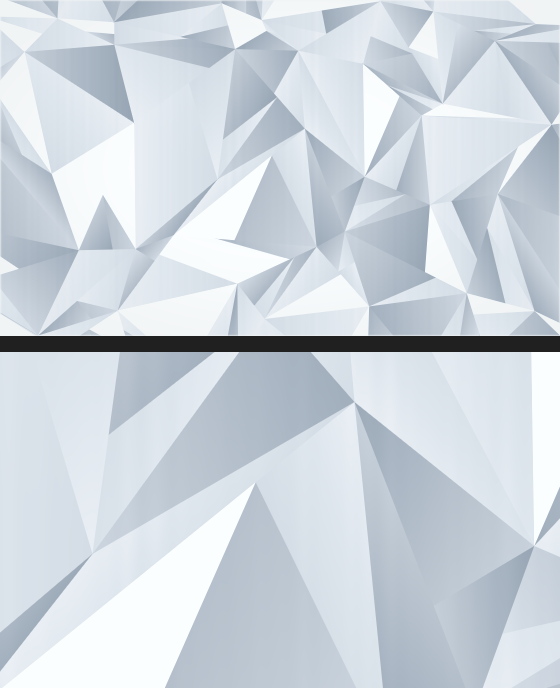
Top, the full canvas; bottom, a detail of the centre.
This background is drawn by a WebGL 1 fragment shader. Its source:

```glsl
precision highp float;
// Low-poly wall of cool grey and white facets.
// A jittered grid of quads is cut into triangles, some of which are cut again;
// each facet gets its own linear gradient, blended by edge coverage.

uniform vec2 u_resolution;

const float CELLS_PER_HEIGHT = 4.3;
const float JITTER = 0.43;
const vec2 GRID_OFFSET = vec2(20.35, 11.6);

const vec3 SLATE = vec3(0.58, 0.635, 0.695);
const vec3 PALE = vec3(0.87, 0.90, 0.93);
const vec3 WHITE = vec3(0.985, 0.996, 1.0);
const vec3 WARM_WHITE = vec3(0.945, 0.956, 0.96);

float hash(vec2 p) {
  vec3 q = fract(p.xyx * 0.1031);
  q += dot(q, q.yzx + 33.33);
  return fract((q.x + q.y) * q.z);
}

// One-dimensional gradient noise, about -0.5 to 0.5.
float gradientNoise(float x) {
  float i = floor(x), f = x - i;
  float left = (hash(vec2(i, 3.7)) * 2.0 - 1.0) * f;
  float right = (hash(vec2(i + 1.0, 3.7)) * 2.0 - 1.0) * (f - 1.0);
  return mix(left, right, f * f * (3.0 - 2.0 * f));
}

vec2 gridVertex(vec2 id) {
  vec2 h = vec2(hash(id * 7.13 + 1.7), hash(id * 5.71 + 43.1));
  return id + (h * 2.0 - 1.0) * JITTER;
}

// Signed distance to the line a-b, positive on its left.
float side(vec2 p, vec2 a, vec2 b) {
  vec2 e = b - a;
  return (e.x * (p.y - a.y) - e.y * (p.x - a.x)) / length(e);
}

float coverage(float distance, float pixel) {
  return clamp(0.5 + distance / pixel, 0.0, 1.0);
}

// Brightness of one facet: flat white, pale, or a shaded gradient.
float facetTone(vec2 p, vec2 a, vec2 b, vec2 c, vec2 seed) {
  float angle = (hash(seed + 2.3) - 0.5) * 1.5;
  vec2 dir = vec2(cos(angle), sin(angle));
  vec3 ends = vec3(dot(a, dir), dot(b, dir), dot(c, dir));
  float lo = min(ends.x, min(ends.y, ends.z));
  float hi = max(ends.x, max(ends.y, ends.z));
  float t = clamp((dot(p, dir) - lo) / max(hi - lo, 0.001), 0.0, 1.0);
  if (hash(seed + 9.1) > 0.5) t = 1.0 - t;

  float kind = hash(seed + 17.9);
  float level = hash(seed + 31.3);
  if (kind < 0.23) return 0.955 + 0.025 * level;
  float streak = 0.018 * gradientNoise(p.x * 16.0);
  if (kind < 0.53) return mix(0.83, 0.905, t) + streak;
  return mix(0.59 + 0.10 * level, 0.77 + 0.08 * level, t) + streak;
}

// A triangle, often cut from its apex, with one half sometimes cut again.
float triangleTone(vec2 p, vec2 apex, vec2 b, vec2 c, vec2 seed, float pixel) {
  if (hash(seed + 5.5) > 0.6) return facetTone(p, apex, b, c, seed);
  vec2 m = mix(b, c, mix(0.25, 0.75, hash(seed + 11.2)));
  float first = facetTone(p, apex, b, m, seed + 50.3);
  float second = facetTone(p, apex, m, c, seed + 71.7);
  if (hash(seed + 23.4) > 0.5) {
    vec2 n = mix(apex, c, mix(0.3, 0.7, hash(seed + 37.6)));
    float outer = facetTone(p, m, c, n, seed + 93.1);
    second = mix(outer, second, coverage(side(p, m, n), pixel));
  }
  return mix(first, second, coverage(side(p, apex, m), pixel));
}

// Adds (tone * weight, weight) of one triangle with corners counterclockwise.
vec2 addTriangle(vec2 p, vec2 apex, vec2 b, vec2 c, vec2 seed, float pixel) {
  float inside = min(side(p, apex, b), min(side(p, b, c), side(p, c, apex)));
  float weight = coverage(inside, pixel);
  if (weight <= 0.0) return vec2(0.0);
  return vec2(triangleTone(p, apex, b, c, seed, pixel), 1.0) * weight;
}

vec2 addQuad(vec2 p, vec2 id, float pixel) {
  vec2 a = gridVertex(id);
  vec2 b = gridVertex(id + vec2(1.0, 0.0));
  vec2 c = gridVertex(id + vec2(1.0, 1.0));
  vec2 d = gridVertex(id + vec2(0.0, 1.0));
  // Either diagonal may serve if both lie well inside the quad.
  float acRoom = min(side(c, a, b), side(d, a, c));
  float bdRoom = min(side(d, a, b), side(d, b, c));
  bool cutBd = bdRoom > acRoom;
  if (min(acRoom, bdRoom) > 0.08) cutBd = hash(id * 3.37 + 8.9) > 0.5;
  if (cutBd) { vec2 t = a; a = b; b = c; c = d; d = t; }
  vec2 seed = id * 6.47;
  return addTriangle(p, b, c, a, seed + 0.7, pixel)
       + addTriangle(p, d, a, c, seed + 113.9, pixel);
}

void main() {
  vec2 uv = gl_FragCoord.xy / u_resolution;
  float pixel = CELLS_PER_HEIGHT / u_resolution.y;
  vec2 p = gl_FragCoord.xy * pixel + GRID_OFFSET;

  vec2 sum = vec2(0.0);
  for (int y = -1; y <= 1; y++)
    for (int x = -1; x <= 1; x++)
      sum += addQuad(p, floor(p) + vec2(float(x), float(y)), pixel);
  float tone = sum.x / max(sum.y, 0.001);

  // Tone to colour, with whites cleanest at the centre.
  vec3 white = mix(WHITE, WARM_WHITE, smoothstep(0.2, 0.65, length(uv - 0.5)));
  vec3 color = mix(SLATE, PALE, clamp((tone - 0.58) / 0.29, 0.0, 1.0));
  color = mix(color, white, clamp((tone - 0.87) / 0.09, 0.0, 1.0));

  // Thin pale rim along the border.
  vec2 border = min(uv, 1.0 - uv) * u_resolution / u_resolution.y;
  float rim = 1.0 - smoothstep(0.001, 0.006, min(border.x, border.y));
  gl_FragColor = vec4(mix(color, WARM_WHITE, 0.55 * rim), 1.0);
}
```
